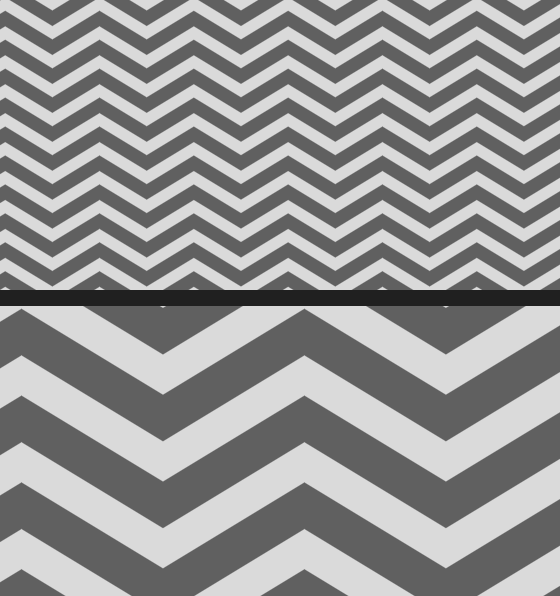
Top: the whole. Bottom: its middle third, enlarged.
Give the GLSL for this pattern, as a Shadertoy shader.

```glsl
const vec3 DARK_GREY = vec3(0.376);
const vec3 LIGHT_GREY = vec3(0.855);

// Triangle wave: 0 at whole numbers, 1 halfway between them
float triangleWave(float x) {
    return 1.0 - abs(2.0 * fract(x) - 1.0);
}

// Signed distance to repeated zigzag bands, positive inside a band
float chevronDistance(vec2 p, vec2 period, float amplitude, float bandShare) {
    float height = p.y - amplitude * triangleWave(p.x / period.x);
    float row = height / period.y - 0.5 * bandShare;
    float fromCentre = abs(fract(row + 0.5) - 0.5);
    float slope = 2.0 * amplitude / period.x;
    return (0.5 * bandShare - fromCentre) * period.y * inversesqrt(1.0 + slope * slope);
}

void mainImage(out vec4 fragColor, in vec2 fragCoord) {
    // Canvas height is one unit; depth runs down from the top edge
    vec2 p = fragCoord / iResolution.y;
    p.y = 1.0 - p.y;

    // Place a peak and the top of a light band at the local origin
    vec2 firstPeak = vec2(0.018, 0.0907);
    vec2 period = vec2(0.3252, 0.0998);
    float edge = chevronDistance(p - firstPeak, period, 0.0988, 0.463);

    // One-pixel edge smoothing
    float pixel = 1.0 / iResolution.y;
    float light = smoothstep(-0.75 * pixel, 0.75 * pixel, edge);
    fragColor = vec4(mix(DARK_GREY, LIGHT_GREY, light), 1.0);
}
```
